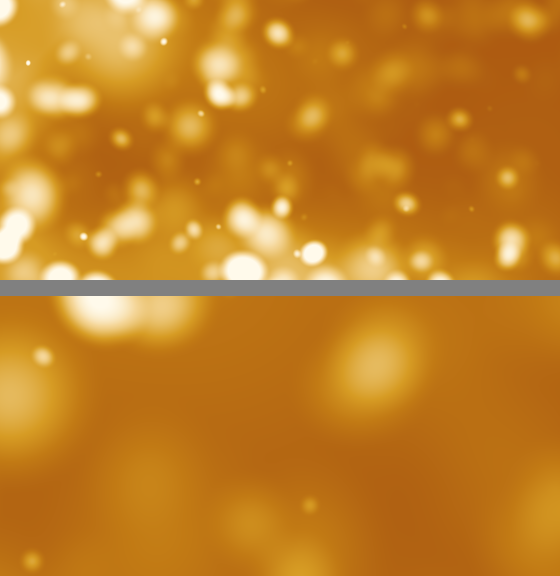
Top, the full canvas; bottom, a detail of the centre.
A Shadertoy shader for this background:

```glsl
// Warm amber backdrop of soft, out-of-focus golden lights and tiny sparkles.

const float BASE_HEAT = 0.72;     // heat of the unlit ground, in ramp steps
const float GLOW_HEAT = 1.90;     // extra heat where lights crowd together
const float GAIN_FLOOR = 0.34;    // light strength in sparse areas
const float GAIN_CROWD = 1.15;    // added strength in crowded areas
const float STRETCH = 0.18;       // largest elongation of a light
const float KNEE = 4.0;           // heat above which highlights compress
const float HEADROOM = 2.5;       // range left for compressed highlights

const int STEPS = 7;
const vec3 RAMP[STEPS] = vec3[STEPS](
    vec3(0.66, 0.30, 0.06),
    vec3(0.69, 0.38, 0.07),
    vec3(0.76, 0.48, 0.08),
    vec3(0.84, 0.61, 0.14),
    vec3(0.90, 0.73, 0.37),
    vec3(0.96, 0.84, 0.60),
    vec3(1.00, 0.98, 0.92));

float hash(vec2 p) {
    return fract(sin(dot(p, vec2(127.1, 311.7))) * 43758.5453);
}

float gaussian(vec2 offset, vec2 size) {
    vec2 q = offset / size;
    return exp(-dot(q, q));
}

// How densely lights gather: lower edge, upper left corner, left edge, centre
float crowding(vec2 p) {
    float lower = exp(-p.y * p.y / 0.06) * mix(0.4, 1.0, smoothstep(1.75, 1.15, p.x));
    float corner = gaussian(p - vec2(0.2, 0.95), vec2(0.55, 0.28));
    float side = 0.7 * exp(-p.x * p.x / 0.03);
    float centre = 0.4 * gaussian(p - vec2(0.8, 0.7), vec2(0.45, 0.3));
    return min(lower + corner + side + centre, 1.15);
}

// One layer of scattered lights; each radius must stay below the cell size
float lights(vec2 p, float cell, float minRadius, float maxRadius,
             float core, float power, float rarity, float seed) {
    vec2 home = floor(p / cell);
    float heat = 0.0;
    for (int j = -1; j <= 1; j++) {
        for (int i = -1; i <= 1; i++) {
            vec2 id = home + vec2(i, j);
            vec2 key = id + seed;
            vec2 centre = (id + vec2(hash(key), hash(key + 17.3))) * cell;
            float radius = mix(minRadius, maxRadius, hash(key + 31.9));
            float strength = power * pow(hash(key + 53.7), rarity);

            // Squeeze along a random axis for slightly oval lights
            float angle = 6.2832 * hash(key + 71.1);
            vec2 axis = vec2(cos(angle), sin(angle));
            vec2 d = p - centre;
            d += axis * dot(d, axis) * STRETCH * hash(key + 89.5);

            float disc = 1.0 - smoothstep(core * radius, radius, length(d));
            heat += disc * strength * (GAIN_FLOOR + GAIN_CROWD * crowding(centre));
        }
    }
    return heat;
}

// Roll off the highlights so bright lights keep a soft edge
float compress(float heat) {
    float excess = max(heat - KNEE, 0.0);
    return min(heat, KNEE) + HEADROOM * (1.0 - exp(-excess / HEADROOM));
}

vec3 amber(float heat) {
    float h = clamp(heat, 0.0, float(STEPS - 1) - 0.001);
    int k = int(h);
    return mix(RAMP[k], RAMP[k + 1], h - float(k));
}

void mainImage(out vec4 fragColor, in vec2 fragCoord) {
    vec2 p = fragCoord / iResolution.y;

    float heat = BASE_HEAT + GLOW_HEAT * crowding(p);
    heat += lights(p, 0.42, 0.22, 0.40, 0.0, 1.5, 2.0, 3.0);      // haze
    heat += lights(p, 0.20, 0.09, 0.17, 0.0, 4.2, 2.0, 41.0);     // wide bokeh
    heat += lights(p, 0.14, 0.045, 0.10, 0.0, 8.5, 3.0, 83.0);    // bright bokeh
    heat += lights(p, 0.27, 0.012, 0.020, 0.0, 5.0, 2.0, 127.0);  // sparkles

    fragColor = vec4(amber(compress(heat)), 1.0);
}
```
